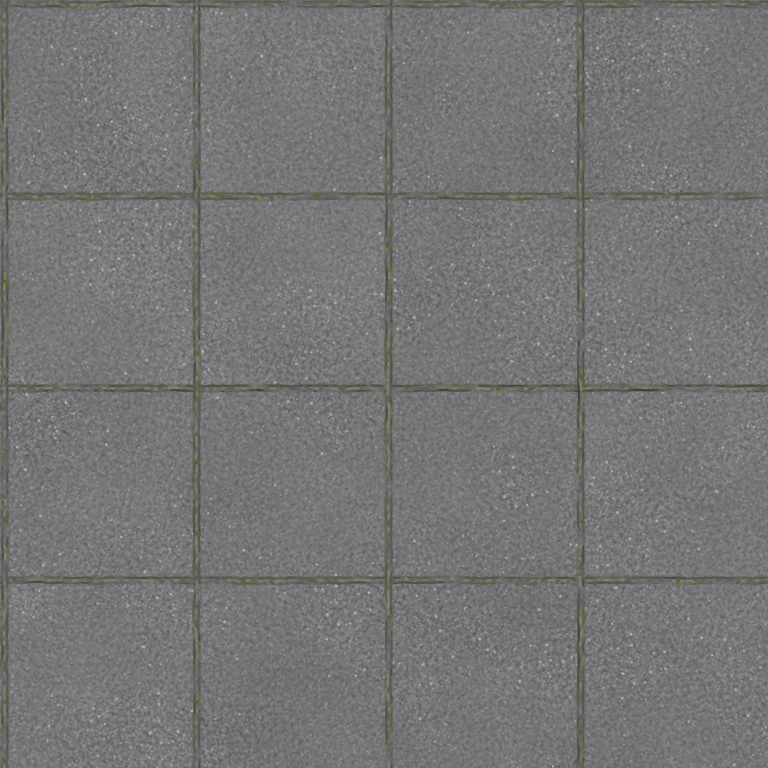
Write a three.js fragment shader that draws this texture.

```glsl
// Four by four grey concrete paving slabs with fine speckled grain and weathered, mossy joints.
varying vec2 vUv;

const float SLABS = 4.0;
const vec2 JOINT_OFFSET = vec2(0.0062, -0.0055);
const float JOINT_HALF = 0.006;

const vec3 CONCRETE = vec3(0.460, 0.463, 0.470);
const vec3 WARM_SAND = vec3(0.50, 0.485, 0.45);
const vec3 CHIP = vec3(0.66, 0.66, 0.665);
const vec3 PIT = vec3(0.36, 0.36, 0.37);
const vec3 GROOVE = vec3(0.30, 0.30, 0.285);
const vec3 FILL = vec3(0.415, 0.41, 0.385);
const vec3 OLIVE = vec3(0.43, 0.425, 0.32);
const vec3 SAND = vec3(0.55, 0.53, 0.43);
const vec3 MOSS = vec3(0.37, 0.39, 0.10);

float hash(vec2 p) {
  vec3 q = fract(p.xyx * vec3(0.1031, 0.1030, 0.0973));
  q += dot(q, q.yzx + 33.33);
  return fract((q.x + q.y) * q.z);
}

// Gradient noise that wraps after a whole period of cells
float corner(vec2 cell, vec2 offset, vec2 period) {
  float angle = 6.2832 * hash(mod(cell, period) + period * 0.37);
  return dot(vec2(cos(angle), sin(angle)), offset);
}

float noise(vec2 p, vec2 period) {
  vec2 i = floor(p);
  vec2 f = p - i;
  vec2 u = f * f * f * (f * (f * 6.0 - 15.0) + 10.0);
  vec2 e = vec2(1.0, 0.0);
  float low = mix(corner(i, f, period), corner(i + e, f - e, period), u.x);
  float high = mix(corner(i + e.yx, f - e.yx, period),
                   corner(i + 1.0, f - 1.0, period), u.x);
  return mix(low, high, u.y);
}

float wrapNoise(vec2 uv, float cells) {
  return noise(uv * cells, vec2(cells));
}

float cloud(vec2 uv, float cells) {
  float sum = 0.0;
  float gain = 1.0;
  for (int i = 0; i < 4; i++) {
    sum += gain * wrapNoise(uv, cells);
    cells *= 2.0;
    gain *= 0.6;
  }
  return sum;
}

// Turn by whole steps, so that a wrapping lattice still wraps but is not aligned to the slabs
vec2 turn(vec2 uv, float a, float b) {
  return vec2(a * uv.x - b * uv.y, b * uv.x + a * uv.y);
}

// One soft round grain in some cells of a wrapping grid
float speckle(vec2 uv, float cells, float density, float seed) {
  vec2 p = uv * cells;
  vec2 id = mod(floor(p), cells) + seed;
  vec2 centre = 0.35 + 0.3 * vec2(hash(id + 11.0), hash(id + 47.0));
  float radius = mix(0.2, 0.36, hash(id + 83.0));
  float strength = mix(0.3, 1.0, hash(id + 131.0));
  float disc = 1.0 - smoothstep(radius * 0.4, radius + 0.14, length(fract(p) - centre));
  return step(hash(id), density) * strength * disc;
}

vec3 slabColour(vec2 uv, vec2 slab) {
  vec2 left = turn(uv, 2.0, 1.0);
  vec2 right = turn(uv, 3.0, -2.0);
  float rough = smoothstep(-0.3, 0.5, cloud(uv + 0.31, 5.0));
  float grain = 0.10 * wrapNoise(left, 109.0) + 0.08 * wrapNoise(right, 43.0);
  float tint = 0.016 * (hash(slab + 5.0) - 0.5);
  vec3 colour = CONCRETE + tint + 0.024 * cloud(uv, 7.0) + grain * mix(0.8, 1.15, rough);
  colour = mix(colour, WARM_SAND, 0.4 * smoothstep(0.1, 0.5, wrapNoise(right, 31.0)));
  colour = mix(colour, PIT, 0.45 * speckle(right, 57.0, 0.2, 19.0));
  colour = mix(colour, CHIP, 0.55 * speckle(left, 97.0, mix(0.14, 0.44, rough), 7.0));
  return mix(colour, CHIP + 0.1, 0.8 * speckle(right, 45.0, 0.08 * rough, 61.0));
}

// A worn joint: stained bed, two broken grooves that wander, loose sand and moss dots
vec3 addJoint(vec3 colour, float across, float along, float line, float seed) {
  float row = line * 7.0 + seed + 0.5;
  float drift = noise(vec2(along * 13.0, row + 4.4), vec2(13.0, 64.0));
  float wobble = noise(vec2(along * 47.0, row), vec2(47.0, 64.0));
  float wear = noise(vec2(along * 23.0, row + 2.3), vec2(23.0, 64.0));
  float crumbs = noise(vec2(along * 140.0, row + across * 190.0), vec2(140.0, 64.0));
  float side = across + 0.0016 * drift + 0.0012 * wobble;
  float dist = abs(side) + 0.002 * crumbs;

  float body = 1.0 - smoothstep(JOINT_HALF - 0.003, JOINT_HALF + 0.001, dist);
  vec3 filling = mix(FILL, OLIVE, smoothstep(0.0, 0.35, wear)) + 0.15 * crumbs;
  colour = mix(colour, filling, body * (0.75 + 0.5 * wobble));
  float sand = smoothstep(0.05, 0.35, crumbs + 0.5 * drift) * (1.0 - smoothstep(0.001, 0.004, dist));
  colour = mix(colour, SAND, 0.6 * sand);

  // Each groove comes and goes by its own stretch of wear
  float deep = mix(0.7, 1.0, hash(vec2(line, seed + 3.0)));
  float upper = deep * smoothstep(-0.5, 0.15, wobble + 0.7 * crumbs + drift);
  float lower = deep * smoothstep(-0.3, 0.35, wear + 0.7 * crumbs - drift);
  float groove = upper * (1.0 - smoothstep(0.0004, 0.0026, abs(side - 0.0034 + 0.001 * crumbs)));
  groove += lower * (1.0 - smoothstep(0.0004, 0.0024, abs(side + 0.0036 + 0.001 * wobble)));
  colour = mix(colour, GROOVE + 0.14 * wobble, min(groove, 1.0));

  // Moss dots sit at random steps along the joint
  vec2 id = vec2(mod(floor(along * 64.0), 64.0), row);
  vec2 offset = vec2((fract(along * 64.0) - 0.5) / 64.0, side);
  float radius = mix(0.0018, 0.0042, hash(id + 23.0));
  float spot = 1.0 - smoothstep(radius * 0.5, radius, length(offset) + 0.002 * crumbs);
  return mix(colour, MOSS, 0.8 * spot * step(hash(id), 0.1));
}

void main() {
  vec2 uv = fract(vUv);
  vec2 grid = (uv - JOINT_OFFSET) * SLABS;
  vec2 line = mod(floor(grid + 0.5), SLABS);
  vec2 across = (fract(grid + 0.5) - 0.5) / SLABS;
  vec3 colour = slabColour(uv, mod(floor(grid), SLABS));
  colour = addJoint(colour, across.y, uv.x, line.y, 2.0);
  colour = addJoint(colour, across.x, uv.y, line.x, 33.0);
  gl_FragColor = vec4(clamp(colour, 0.0, 1.0), 1.0);
}
```
